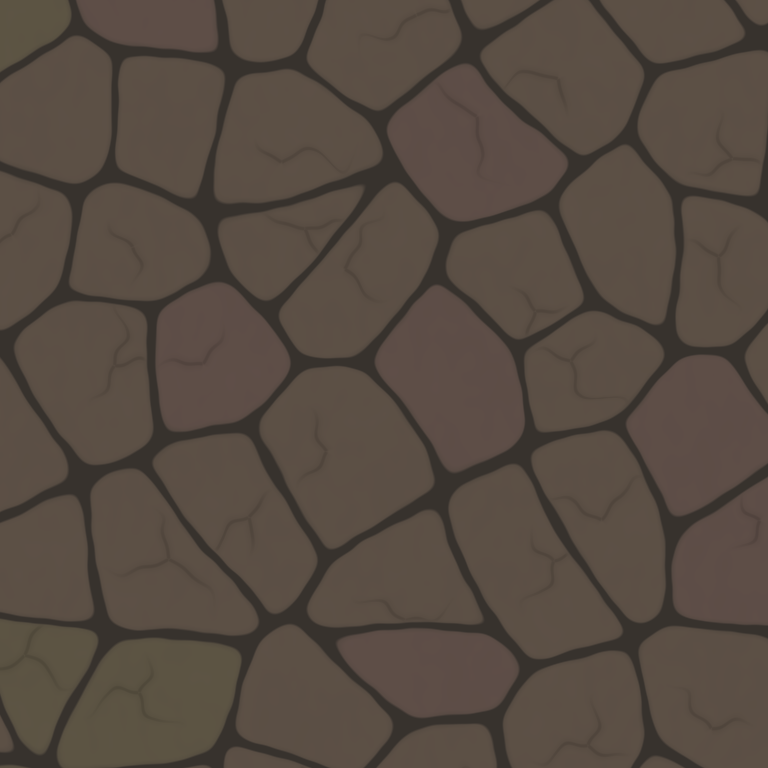
Write a three.js fragment shader that draws this texture.

```glsl
// Irregular flagstone paving with dark rounded joints, a few tinted stones and faint cracks.
varying vec2 vUv;

const vec2 GRID = vec2(6.1, 5.3);  // stones across and up

vec2 hash2(vec2 p) {
  vec3 q = fract(p.xyx * vec3(0.1031, 0.1030, 0.0973));
  q += dot(q, q.yzx + 33.33);
  return fract((q.xx + q.yz) * q.zy);
}

vec2 gradientAt(vec2 cell) {
  float angle = 6.2832 * hash2(cell + 57.0).x;
  return vec2(cos(angle), sin(angle));
}

float gradientNoise(vec2 p) {
  vec2 i = floor(p), f = fract(p);
  vec2 u = f * f * f * (f * (f * 6.0 - 15.0) + 10.0);
  vec2 e = vec2(1.0, 0.0);
  float low = mix(dot(gradientAt(i), f), dot(gradientAt(i + e), f - e), u.x);
  float high = mix(dot(gradientAt(i + e.yx), f - e.yx), dot(gradientAt(i + 1.0), f - 1.0), u.x);
  return mix(low, high, u.y);
}

vec2 noise2(vec2 p) {
  return vec2(gradientNoise(p), gradientNoise(p + vec2(31.7, 17.3)));
}

// Stone centre, in canvas units; every second row is shifted by half a cell
vec2 stoneCentre(vec2 cell) {
  vec2 jitter = 0.1 + 0.8 * hash2(cell + 11.0);
  return (cell + vec2(0.5 * mod(cell.y, 2.0), 0.0) + jitter) / GRID;
}

vec2 nearestStone(vec2 p) {
  vec2 home = floor(p * GRID), best = home;
  float bestDist = 9.0;
  for (int j = -2; j <= 2; j++) {
    for (int i = -2; i <= 2; i++) {
      vec2 cell = home + vec2(i, j);
      float d = distance(p, stoneCentre(cell));
      if (d < bestDist) {
        bestDist = d;
        best = cell;
      }
    }
  }
  return best;
}

// Distance to the stone outline, blended smoothly so that corners come out round
float outlineDistance(vec2 p, vec2 stone) {
  vec2 a = stoneCentre(stone);
  float sum = 0.0;
  for (int j = -2; j <= 2; j++) {
    for (int i = -2; i <= 2; i++) {
      if (i == 0 && j == 0) continue;
      vec2 b = stoneCentre(stone + vec2(i, j));
      float d = dot(0.5 * (a + b) - p, normalize(b - a));
      sum += exp(-120.0 * d);
    }
  }
  return -log(sum) / 120.0;
}

// Two or three wavering arms that meet near the middle of a stone
float crackMask(vec2 p, vec2 stone) {
  vec2 pick = hash2(stone + 83.0);
  if (pick.x > 0.68) return 0.0;
  vec2 start = stoneCentre(stone) + 0.035 * (hash2(stone + 29.0) - 0.5);
  float crack = 0.0;
  for (int k = 0; k < 3; k++) {
    if (k == 2 && pick.x > 0.3) break;
    vec2 h = hash2(stone + 7.0 * float(k) + 41.0);
    float angle = 6.2832 * pick.y + 2.1 * float(k) + 0.9 * h.x;
    vec2 dir = vec2(cos(angle), sin(angle));
    vec2 q = vec2(dot(p - start, dir), dot(p - start, vec2(-dir.y, dir.x)));
    float reach = 0.05 + 0.06 * h.y;
    float bend = 0.9 * q.x * gradientNoise(vec2(q.x * 22.0, dot(stone, vec2(3.7, 9.1)) + h.x));
    float off = abs(q.y - bend);
    float line = 0.65 * smoothstep(0.0035, 0.0008, off) + 0.35 * smoothstep(0.012, 0.0, off);
    line *= smoothstep(-0.002, 0.002, q.x) * smoothstep(reach, 0.3 * reach, q.x);
    crack = max(crack, line);
  }
  return crack;
}

void main() {
  // Bend the outlines gently, then roughen them like brush strokes
  vec2 p = vUv + 0.022 * noise2(vUv * 5.0) + 0.0025 * noise2(vUv * 32.0);
  vec2 stone = nearestStone(p);
  float edge = outlineDistance(p, stone) + 0.0035 * gradientNoise(vUv * 14.0);

  // Stone tint: mostly brown, now and then olive or reddish
  float tint = hash2(stone + 5.0).y;
  vec3 color = vec3(0.360, 0.312, 0.271);
  if (tint < 0.1) color = vec3(0.360, 0.328, 0.263);
  else if (tint > 0.9) color = vec3(0.367, 0.304, 0.278);

  // Faint mottling and cracks
  color *= 1.0 + 0.012 * gradientNoise(vUv * 9.0) + 0.012 * gradientNoise(vUv * vec2(45.0, 30.0));
  color *= 1.0 - 0.13 * crackMask(vUv, stone) * smoothstep(0.004, 0.012, edge);

  // Smudged rim, then the joint
  float smudge = 0.5 + 0.5 * gradientNoise(vUv * 20.0 + 4.0);
  color = mix(color, vec3(0.29, 0.26, 0.23), 0.6 * smudge * smoothstep(0.012, 0.005, edge));
  color = mix(vec3(0.215, 0.195, 0.177), color, smoothstep(0.0035, 0.0068, edge));
  gl_FragColor = vec4(color, 1.0);
}
```
